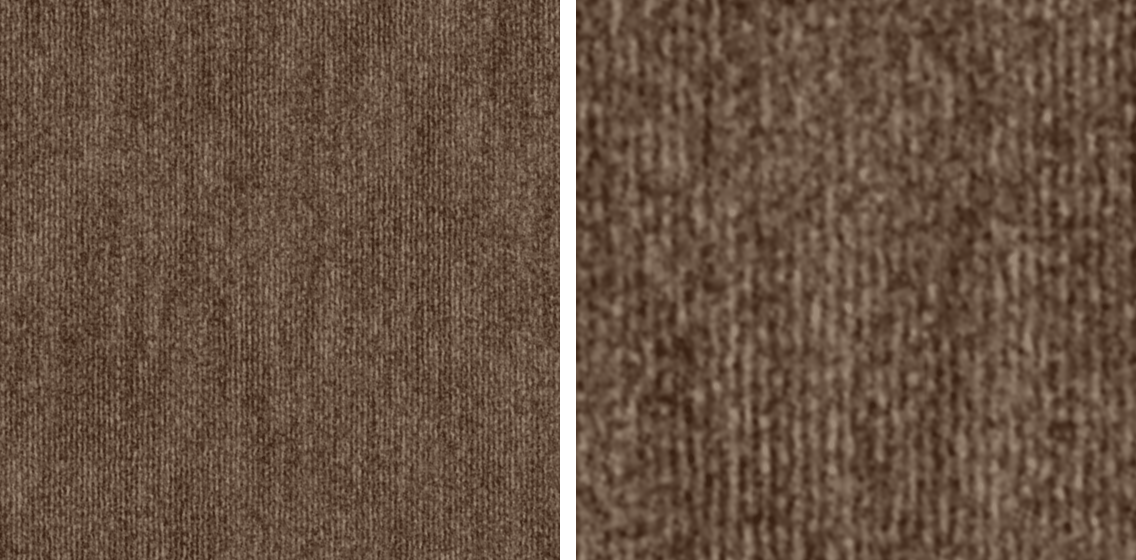
Left: the whole. Right: its middle third, enlarged.
A Shadertoy shader for this texture:

```glsl
// Brown ribbed loop-pile carpet: narrow vertical ribs of small yarn loops,
// roughened by layered fibre noise, with faint long streaks and pale threads.
// All tones are summed into one value that blends a dark and a light brown.

const vec3 DARK_YARN  = vec3(0.29, 0.20, 0.14);
const vec3 LIGHT_YARN = vec3(0.55, 0.47, 0.40);
const float RIB_COUNT = 102.0;
const float MEAN_TONE = 0.405;
const float TAU = 6.2831853;

// Integer hash of a lattice cell, 0 to 1
float hash(vec2 cell, uint seed) {
    uvec2 q = uvec2(ivec2(cell)) * uvec2(1597334673u, 3812015801u);
    uint h = (q.x ^ q.y ^ (seed * 2654435769u)) * 1597334673u;
    h = (h ^ (h >> 15)) * 2246822519u;
    h ^= h >> 13;
    return float(h & 65535u) / 65535.0;
}

// Smooth value noise, -1 to 1
float noise(vec2 p, uint seed) {
    vec2 cell = floor(p);
    vec2 f = fract(p);
    f = f * f * (3.0 - 2.0 * f);
    float low  = mix(hash(cell, seed), hash(cell + vec2(1, 0), seed), f.x);
    float high = mix(hash(cell + vec2(0, 1), seed), hash(cell + vec2(1, 1), seed), f.x);
    return 2.0 * mix(low, high, f.y) - 1.0;
}

vec2 rotate(vec2 p, float angle) {
    float c = cos(angle), s = sin(angle);
    return vec2(c * p.x - s * p.y, s * p.x + c * p.y);
}

// Rounded ribs and the irregular loops stacked along each of them
float ribTone(vec2 uv, float ribCount, float loopCount) {
    float wobble = 0.17 * noise(uv * vec2(70.0, 100.0), 1u)
                 + 0.08 * noise(uv * vec2(20.0, 9.0), 2u);
    float x = uv.x * ribCount + wobble;
    float crest = 0.5 - 0.5 * cos(TAU * x);
    float strength = 0.45 + 0.20 * noise(uv * vec2(9.0, 5.0), 3u);
    float column = floor(x);
    float y = uv.y * loopCount + 9.0 * hash(vec2(column, 0.0), 4u) + 0.5 * fract(x);
    float loopTone = noise(vec2(column, y), 5u);
    return strength * (crest - 0.5) + 0.34 * crest * loopTone;
}

// Twisted fibre grain in two sizes
float fibreTone(vec2 uv) {
    float coarse = noise(rotate(uv, 0.45) * vec2(215.0, 195.0), 6u);
    float fine = noise(rotate(uv, -0.35) * vec2(320.0, 280.0), 7u);
    return 0.31 * coarse + 0.29 * fine;
}

// Long vertical shading, soft patches and sparse pale threads
float streakTone(vec2 uv, float ribCount) {
    float streak = noise(uv * vec2(75.0, 7.0), 8u);
    float patches = noise(rotate(uv, 0.15) * vec2(19.0, 8.0), 9u);
    float thread = smoothstep(0.62, 1.0, noise(uv * vec2(ribCount, 16.0), 10u));
    return 0.14 * streak + 0.10 * patches + 0.28 * thread;
}

void mainImage(out vec4 fragColor, in vec2 fragCoord) {
    vec2 uv = fragCoord / iResolution.y;
    float tone = MEAN_TONE
               + ribTone(uv, RIB_COUNT, 150.0)
               + fibreTone(uv)
               + streakTone(uv, RIB_COUNT);
    tone = clamp(tone, -0.25, 1.25);
    fragColor = vec4(mix(DARK_YARN, LIGHT_YARN, tone), 1.0);
}
```
